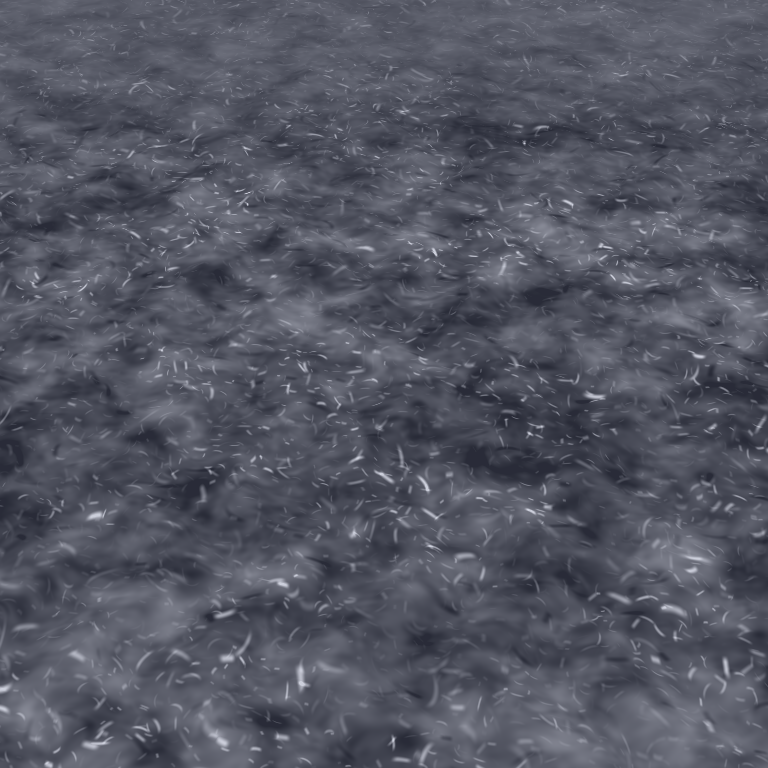
Write a three.js fragment shader that draws this texture.

```glsl
// Rough, straw-littered ground seen at a low angle under cold grey light.
// Perspective-mapped layered noise gives clods and furrows; cellular scatter
// lays short bent straws, pale and dark, that shrink towards the far edge.
varying vec2 vUv;

const vec3 COLD_TINT = vec3(0.0, 0.010, 0.058);
const float BASE_TONE = 0.325;

float hash(vec2 p) {
  vec3 q = fract(p.xyx * vec3(0.1031, 0.1030, 0.0973));
  q += dot(q, q.yzx + 33.33);
  return fract((q.x + q.y) * q.z);
}

mat2 rotation(float angle) {
  float c = cos(angle), s = sin(angle);
  return mat2(c, -s, s, c);
}

float valueNoise(vec2 p) {
  vec2 cell = floor(p), f = fract(p);
  f = f * f * (3.0 - 2.0 * f);
  float low = mix(hash(cell), hash(cell + vec2(1.0, 0.0)), f.x);
  float high = mix(hash(cell + vec2(0.0, 1.0)), hash(cell + 1.0), f.x);
  return mix(low, high, f.y);
}

// Layered noise centred on zero; each octave is turned to hide the lattice.
float clods(vec2 p) {
  float sum = 0.0, weight = 0.5;
  for (int i = 0; i < 4; i++) {
    sum += weight * (valueNoise(p) - 0.5);
    p = rotation(0.22) * p * 1.75 + 17.3;
    weight *= 0.72;
  }
  return sum;
}

// Flat canvas to receding ground: features get smaller and flatter upwards.
vec2 groundPlane(vec2 uv) {
  float depth = 1.0 / (1.0 - 0.5 * uv.y);
  return vec2((uv.x - 0.5) * depth, 1.6 * depth) + 3.0;
}

// One bent, tapering straw per cell, mostly lying flat and falling rightwards.
float straws(vec2 p, float density, float seed) {
  p *= density;
  vec2 home = floor(p);
  float light = 0.0;
  for (int j = -1; j <= 1; j++) {
    for (int i = -1; i <= 1; i++) {
      vec2 cell = home + vec2(float(i), float(j));
      vec2 key = cell + seed;
      vec2 centre = cell + vec2(hash(key), hash(key + 41.7));
      float spin = hash(key + 83.1) - 0.5;
      float angle = -0.3 + 1.2 * spin + 9.0 * spin * spin * spin;
      float halfLength = mix(0.18, 0.55, hash(key + 12.9));
      float bend = 1.6 * (hash(key + 57.3) - 0.5);
      vec2 q = rotation(angle) * (p - centre);
      q.y += bend * q.x * q.x;
      float along = abs(q.x) / halfLength;
      float width = mix(0.09, 0.17, hash(key + 29.4));
      float body = smoothstep(width, 0.0, abs(q.y));
      float taper = 1.0 - smoothstep(0.35, 1.0, along);
      float strength = hash(key + 68.2);
      light = max(light, body * taper * strength * strength);
    }
  }
  return light;
}

// Soft sloping band of shade.
float furrow(vec2 uv, float height, float slope, float width) {
  float d = (uv.y - height - slope * uv.x) / width;
  return exp(-d * d);
}

void main() {
  vec2 ground = groundPlane(vUv);
  vec2 curl = 0.006 * vec2(sin(ground.y * 41.0 + 3.0 * sin(ground.x * 17.0)),
                           sin(ground.x * 33.0 + 2.0 * sin(ground.y * 23.0)));
  vec2 p = ground + curl;

  // Broad shading
  float patches = valueNoise(p * vec2(5.0, 11.0)) - 0.5;
  float wander = 0.03 * sin(vUv.x * 9.0 + 1.0) + 0.05 * patches;
  vec2 bent = vUv + vec2(0.0, wander);
  float shade = 0.060 * furrow(bent, 0.38, 0.09, 0.08);
  shade += 0.035 * furrow(bent, 0.75, 0.14, 0.03);
  shade += 0.045 * furrow(bent, 0.27, 0.10, 0.05) * (1.0 - vUv.x);
  shade += 0.030 * furrow(bent, 0.62, 0.04, 0.03);

  // Soil texture, fading into haze at the far edge
  float contrast = mix(1.0, 0.35, smoothstep(0.68, 1.0, vUv.y));
  float soil = 0.38 * clods(p * vec2(13.0, 23.0)) + 0.07 * patches;

  // Straw litter gathers in clumps
  float clump = smoothstep(0.2, 0.8, valueNoise(p * vec2(9.0, 15.0) + 7.0));
  float litter = 0.40 * straws(p, 23.0, 5.0);
  litter += 0.34 * straws(p, 37.0, 131.0);
  litter += 0.24 * straws(p * vec2(0.8, 1.0), 58.0, 277.0);
  litter *= mix(0.35, 1.25, clump);
  float gaps = 0.11 * straws(p * vec2(0.6, 1.0), 26.0, 419.0);

  float haze = 0.03 * smoothstep(0.8, 1.0, vUv.y);
  float tone = BASE_TONE + haze - shade + contrast * (soil + litter - gaps);
  tone = clamp(tone, 0.16, 0.80);
  gl_FragColor = vec4(tone + COLD_TINT, 1.0);
}
```
